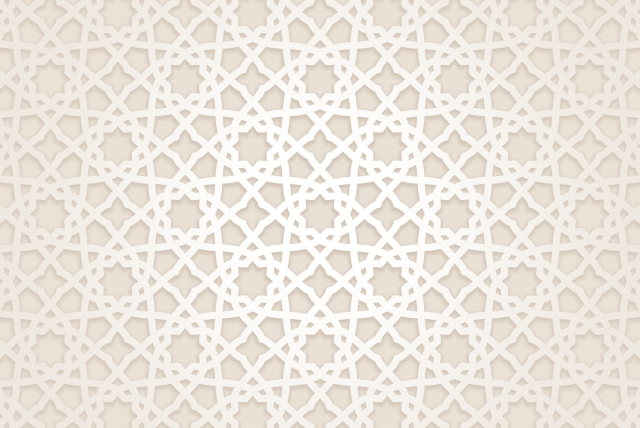
Write a Shadertoy shader that draws this pattern.

```glsl
// Pale cut-paper lattice of eight-pointed stars and four-lobed crosses with soft shadows.

const float CELL = 0.1575;            // star-to-cross spacing, in canvas heights
const float HALF_WIDTH = 0.053;       // half strand width, in cells
const vec2 SHADOW_SHIFT = vec2(0.006, 0.030);
const float SHADOW_BLUR = 0.085;
const float SHADOW_STRENGTH = 0.78;
const int CURVE_STEPS = 10;

const vec3 GROUND_MID = vec3(0.915, 0.878, 0.835);
const vec3 GROUND_RIM = vec3(0.922, 0.882, 0.838);
const vec3 STRAND_MID = vec3(1.0, 1.0, 0.995);
const vec3 STRAND_RIM = vec3(0.938, 0.910, 0.880);
const vec3 SHADOW = vec3(0.790, 0.730, 0.675);

// Joints of the strands inside one mirror triangle, star at the origin
const vec2 AXIS_TIP = vec2(0.66, 0.0);
const vec2 DIAGONAL_TIP = vec2(0.5, 0.5);
const vec2 AXIS_POINT = vec2(0.385, 0.0);
const vec2 DIAGONAL_POINT = vec2(0.272, 0.272);
const vec2 STAR_NOTCH = vec2(0.259, 0.107);
const vec2 CROSS_NOTCH = vec2(0.86, 0.14);

float segmentDistance(vec2 p, vec2 a, vec2 b) {
    vec2 ab = b - a;
    float t = clamp(dot(p - a, ab) / dot(ab, ab), 0.0, 1.0);
    return length(p - a - ab * t);
}

// Distance to a quadratic curve, walked in short chords
float curveDistance(vec2 p, vec2 a, vec2 control, vec2 b) {
    float d = 1e3;
    vec2 start = a;
    for (int i = 1; i <= CURVE_STEPS; i++) {
        float t = float(i) / float(CURVE_STEPS);
        vec2 end = mix(mix(a, control, t), mix(control, b, t), t);
        d = min(d, segmentDistance(p, start, end));
        start = end;
    }
    return d;
}

// Mirror the plane into the triangle star - cross - midpoint of two stars
vec2 foldToTriangle(vec2 p) {
    p = abs(mod(p + 1.0, 2.0) - 1.0);
    if (p.x + p.y > 1.0) p = 1.0 - p.yx;
    return p.x < p.y ? p.yx : p;
}

// Signed distance to the lattice, negative inside a strand
float latticeDistance(vec2 p) {
    p = foldToTriangle(p);
    // Petals
    float d = curveDistance(p, AXIS_TIP, vec2(0.375, 0.285), DIAGONAL_POINT);
    d = min(d, curveDistance(p, DIAGONAL_TIP, vec2(0.49, 0.18), AXIS_POINT));
    // Inner star
    d = min(d, segmentDistance(p, STAR_NOTCH, AXIS_POINT));
    d = min(d, segmentDistance(p, STAR_NOTCH, DIAGONAL_POINT));
    // Cross lobe
    d = min(d, curveDistance(p, AXIS_TIP, vec2(0.80, 0.14), CROSS_NOTCH));
    return d - HALF_WIDTH;
}

void mainImage(out vec4 fragColor, in vec2 fragCoord) {
    vec2 canvas = (fragCoord - 0.5 * iResolution.xy) / iResolution.y;
    vec2 p = canvas / CELL;
    float pixel = 1.0 / (iResolution.y * CELL);

    // Light fades away from the centre
    float rim = smoothstep(0.08, 0.80, length(canvas));
    vec3 ground = mix(GROUND_MID, GROUND_RIM, rim);
    vec3 strand = mix(STRAND_MID, STRAND_RIM, rim);

    // Shadow falls below the strands
    float shadowDistance = latticeDistance(p + SHADOW_SHIFT);
    float shade = 1.0 - smoothstep(-0.035, SHADOW_BLUR, shadowDistance);
    vec3 color = mix(ground, SHADOW, shade * SHADOW_STRENGTH * mix(1.0, 0.75, rim));

    float cover = 1.0 - smoothstep(-0.7 * pixel, 0.7 * pixel, latticeDistance(p));
    color = mix(color, strand, cover);
    fragColor = vec4(color, 1.0);
}
```
